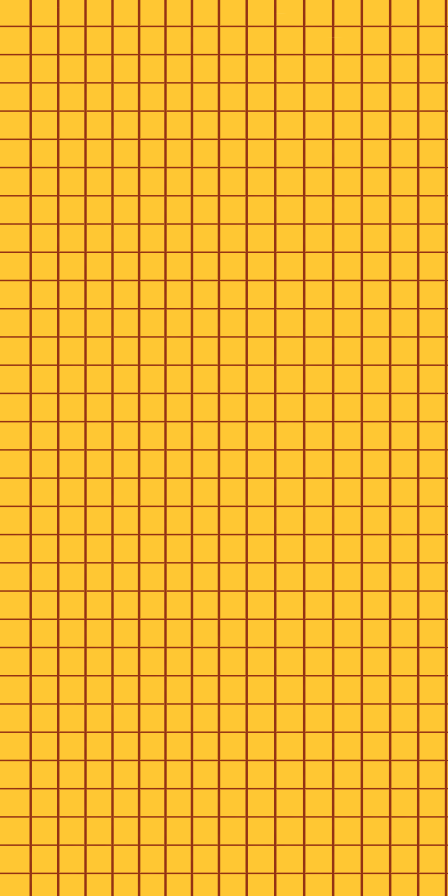
This pattern is drawn by a Shadertoy shader. Its source:

```glsl
// Amber sheet ruled with a russet grid: bold uneven columns, fine even rows.

// Lengths are in canvas widths; the canvas is two widths tall.
#define PAPER        vec3(1.00, 0.78, 0.20)
#define INK          vec3(0.58, 0.195, 0.073)
#define COLUMNS      16
#define COLUMN_START 0.0688
#define COLUMN_PITCH 0.0618
#define COLUMN_WIDTH 0.0055
#define COLUMN_DRIFT 0.0128
#define ROW_START    0.0505
#define ROW_PITCH    0.06302
#define ROW_WIDTH    0.0033
#define INK_WEAR     0.06
#define SCUFF        0.25

vec2 hashGradient(vec2 cell) {
    vec2 h = vec2(dot(cell, vec2(127.1, 311.7)), dot(cell, vec2(269.5, 183.3)));
    return 2.0 * fract(sin(h) * 43758.5) - 1.0;
}

float gradientNoise(vec2 p) {
    vec2 i = floor(p), f = fract(p);
    vec2 u = f * f * f * (f * (f * 6.0 - 15.0) + 10.0);
    vec2 e = vec2(0.0, 1.0);
    float a = dot(hashGradient(i), f);
    float b = dot(hashGradient(i + e.yx), f - e.yx);
    float c = dot(hashGradient(i + e.xy), f - e.xy);
    float d = dot(hashGradient(i + e.yy), f - e.yy);
    return mix(mix(a, b, u.x), mix(c, d, u.x), u.y);
}

// Exact share of a pixel covered by a line whose centre is dist away.
float lineCoverage(float dist, float width, float pixel) {
    float nearEdge = max(dist - 0.5 * pixel, -0.5 * width);
    float farEdge = min(dist + 0.5 * pixel, 0.5 * width);
    return clamp((farEdge - nearEdge) / pixel, 0.0, 1.0);
}

// Columns are evenly pitched, but lean left around the middle of the sheet.
float columnPosition(float index) {
    float bend = (index - 7.4) / 3.7;
    return COLUMN_START + COLUMN_PITCH * index - COLUMN_DRIFT * exp(-bend * bend);
}

void mainImage(out vec4 fragColor, in vec2 fragCoord) {
    vec2 p = fragCoord / iResolution.xy * vec2(1.0, 2.0);
    vec2 pixel = vec2(1.0, 2.0) / iResolution.xy;

    // Bold columns
    float columnDist = 1.0;
    for (int i = 0; i < COLUMNS; i++)
        columnDist = min(columnDist, abs(p.x - columnPosition(float(i))));
    float column = lineCoverage(columnDist, COLUMN_WIDTH, pixel.x);

    // Fine rows
    float rowDist = abs(mod(p.y - ROW_START + 0.5 * ROW_PITCH, ROW_PITCH) - 0.5 * ROW_PITCH);
    float row = lineCoverage(rowDist, ROW_WIDTH, pixel.y);

    // Slightly uneven ink
    float wear = 1.0 - INK_WEAR * max(gradientNoise(p * 40.0), 0.0);
    vec3 color = mix(PAPER, INK, max(column, row) * wear);

    // Sparse pale scuffs near the top
    float streak = smoothstep(0.45, 0.7, gradientNoise(p * vec2(18.0, 150.0)));
    float topBand = smoothstep(1.84, 1.88, p.y);
    color = mix(color, vec3(1.0, 0.86, 0.42), SCUFF * streak * topBand);

    fragColor = vec4(color, 1.0);
}
```
